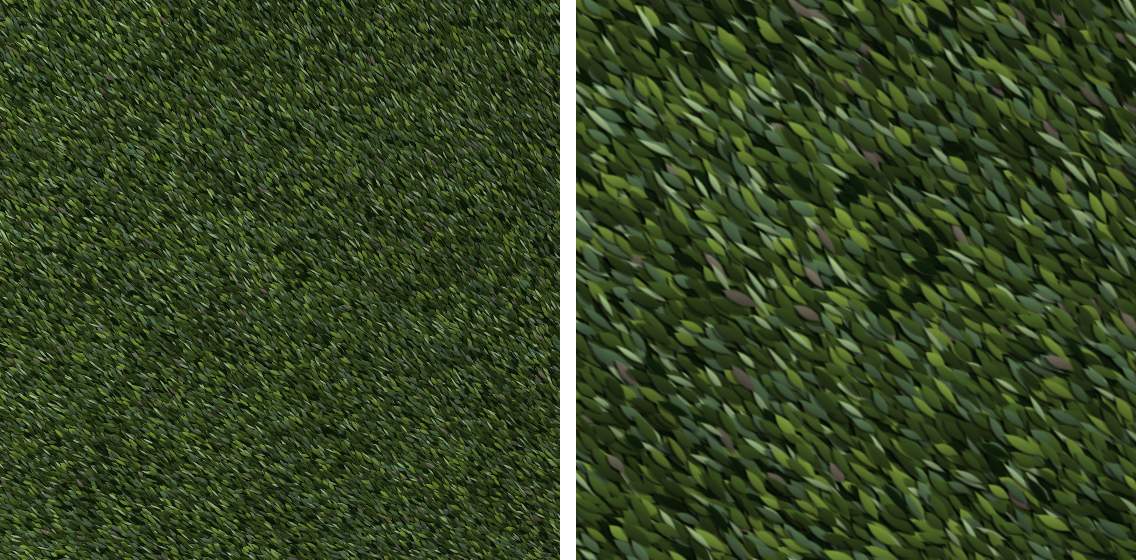
Left: the whole. Right: its middle third, enlarged.
This texture is drawn by a three.js fragment shader. Its source:

```glsl
// Dense mown turf: short overlapping grass blades leaning down to the right.
varying vec2 vUv;

#define LAYERS 5
#define CELL vec2(0.016, 0.010)  // grid cell, along and across the lean
#define LEAN -0.72               // mean blade direction in radians
#define ANGLE_SPREAD 0.32        // random turn of each blade
#define HALF_LENGTH 0.0118
#define HALF_WIDTH 0.0034
#define SOFTNESS 0.0010          // edge blur
#define SHADOW 0.42              // darkening beside each blade
#define GAIN 1.14                // overall brightness

vec3 hash3(vec3 p) {
  p = fract(p * vec3(0.1031, 0.1030, 0.0973));
  p += dot(p, p.yxz + 33.33);
  return fract((p.xxy + p.yxx) * p.zyx);
}

mat2 rotation(float a) {
  float c = cos(a), s = sin(a);
  return mat2(c, s, -s, c);
}

// Blade colour by share: deep, dark, mid, teal, lime, earth, pale
vec3 bladeColor(float pick) {
  vec3 c = vec3(0.04, 0.09, 0.03);
  c = mix(c, vec3(0.13, 0.18, 0.07), step(0.06, pick));
  c = mix(c, vec3(0.19, 0.26, 0.10), step(0.31, pick));
  c = mix(c, vec3(0.23, 0.31, 0.21), step(0.57, pick));
  c = mix(c, vec3(0.32, 0.40, 0.15), step(0.74, pick));
  c = mix(c, vec3(0.31, 0.29, 0.25), step(0.88, pick));
  c = mix(c, vec3(0.43, 0.51, 0.36), step(0.90, pick));
  return c;
}

// Coverage of a leaf shape pointed at both ends
float leaf(vec2 q, vec2 size) {
  float t = q.x / size.x;
  float edge = abs(q.y) - size.y * (1.0 - t * t);
  return 1.0 - smoothstep(-SOFTNESS, SOFTNESS, edge);
}

// Slow brightness drift across the lawn
float patches(vec2 p) {
  float n = sin(p.x * 17.0 + 2.0 * sin(p.y * 11.0));
  n += sin(p.y * 23.0 - p.x * 9.0 + 1.7 * sin(p.x * 14.0));
  n += sin(p.x * 41.0 + p.y * 37.0 + 2.0 * sin(p.y * 29.0));
  return 1.0 + 0.025 * n - 0.12 * (p.x - 0.5);
}

// Paint one blade and its shadow over the turf
vec3 paintBlade(vec3 turf, vec2 p, vec3 id) {
  vec3 place = hash3(id);
  vec3 look = hash3(id + vec3(71.0, 37.0, 19.0));
  vec2 root = (id.xy + place.xy) * CELL;
  vec2 canvas = rotation(LEAN) * root;

  // Blades lie flatter at lower left and steeper at upper right
  float bend = -0.30 * (canvas.y - 0.5) - 0.15 * (canvas.x - 0.5);
  float turn = bend + (place.z * 2.0 - 1.0) * ANGLE_SPREAD;
  vec2 q = rotation(-turn) * (p - root);

  float pale = step(0.90, look.x);
  vec2 size = vec2(HALF_LENGTH * mix(0.60, 1.0, look.y),
                   HALF_WIDTH * mix(0.65, 1.0, look.z) * mix(1.0, 0.62, pale));

  float shade = leaf(q + vec2(0.0008, 0.0016), size);
  turf *= 1.0 - SHADOW * shade;

  float along = clamp(q.x / size.x, -1.0, 1.0);
  float across = clamp(q.y / size.y, -1.0, 1.0);
  float light = 1.0 - 0.16 * along + 0.14 * across;
  light *= mix(0.86, 1.14, fract(look.y * 7.0 + look.z * 3.0));
  return mix(turf, bladeColor(look.x) * light, leaf(q, size));
}

void main() {
  vec2 p = rotation(-LEAN) * vUv;
  vec3 turf = vec3(0.05, 0.09, 0.03);

  // Shifted grids of blades, from the ground up
  for (int layer = 0; layer < LAYERS; layer++) {
    float depth = float(layer);
    vec2 shift = vec2(0.37, 0.61) * depth * CELL;
    vec2 local = p + shift;
    vec2 cell = floor(local / CELL);
    for (int i = -1; i <= 1; i++) {
      for (int j = -1; j <= 1; j++) {
        vec2 id = cell + vec2(float(i), float(j));
        turf = paintBlade(turf, local, vec3(id, depth * 13.0 + 5.0));
      }
    }
  }

  gl_FragColor = vec4(turf * GAIN * patches(vUv), 1.0);
}
```
